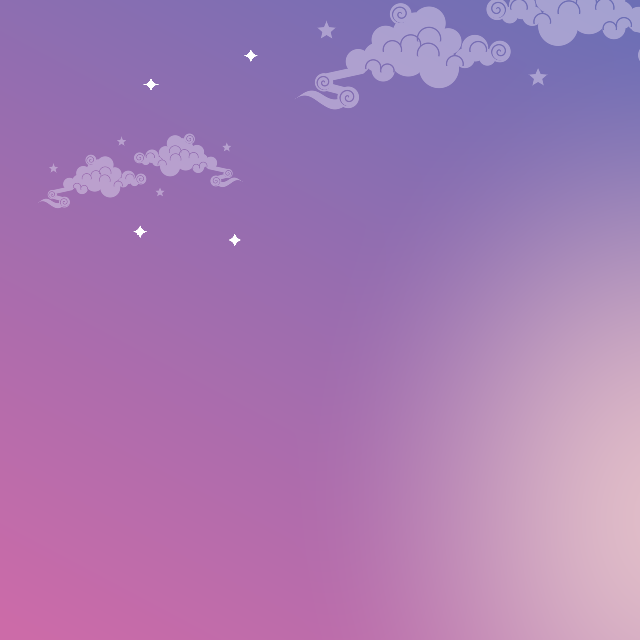
This background is drawn by a three.js fragment shader. Its source:

```glsl
// Dusk sky: violet to pink gradient, a pale glow at right, curled clouds and stars.
varying vec2 vUv;

#define SKY_BLUE vec3(0.425, 0.435, 0.710)
#define SKY_PINK vec3(0.800, 0.420, 0.660)
#define GLOW_COLOR vec3(0.880, 0.740, 0.785)
#define CLOUD_COLOR vec3(0.860, 0.825, 0.925)
#define CLOUD_OPACITY 0.5
#define GLOW_CENTER vec2(1.05, 0.19)
#define GLOW_RADII vec2(0.60, 0.77)
#define BIG_CLOUD 0.1302
#define SMALL_CLOUD 0.0656
#define SPARKLE_SIZE 0.0125
#define INK_WIDTH 0.008
#define SOFTNESS 0.0016

const float TAU = 6.2831853;

// Coverage of a shape from its signed distance in canvas units
float fill(float d) {
  return 1.0 - smoothstep(-0.5 * SOFTNESS, 0.5 * SOFTNESS, d);
}

float lobe(vec2 p, float x, float y, float r) {
  return length(p - vec2(x, y)) - r;
}

float segment(vec2 p, vec2 a, vec2 b) {
  vec2 ab = b - a;
  return length(p - a - ab * clamp(dot(p - a, ab) / dot(ab, ab), 0.0, 1.0));
}

// Upper part of a ring, used for the folds
float fold(vec2 p, float x, float y, float r) {
  vec2 d = p - vec2(x, y);
  return max(abs(length(d) - r), -d.y - 0.15 * r);
}

// Spiral line that winds inside a lobe
float curl(vec2 p, float x, float y, float r) {
  vec2 d = p - vec2(x, y);
  float spacing = 0.5 * r;
  float turn = length(d) / spacing - atan(d.y, d.x) / TAU;
  float line = abs(fract(turn + 0.5) - 0.5) * spacing;
  return max(line, length(d) - 0.75 * r);
}

float fivePointStar(vec2 p, float r) {
  float sector = TAU / 5.0;
  float a = mod(atan(p.x, p.y) + 0.5 * sector, sector) - 0.5 * sector;
  vec2 q = length(p) * vec2(cos(a), abs(sin(a)));
  return dot(q - vec2(r, 0.0), normalize(vec2(0.27, 0.63)));
}

// Puffs, stem and trailing wisp
float cloudBody(vec2 p) {
  float d = lobe(p, -0.03, 0.50, 0.13);
  d = min(d, lobe(p, 0.31, 0.39, 0.20));
  d = min(d, lobe(p, 0.54, 0.17, 0.16));
  d = min(d, lobe(p, 0.16, 0.22, 0.30));
  d = min(d, lobe(p, -0.21, 0.19, 0.17));
  d = min(d, lobe(p, -0.54, -0.07, 0.15));
  d = min(d, lobe(p, -0.24, -0.17, 0.14));
  d = min(d, lobe(p, -0.30, -0.02, 0.18));
  d = min(d, lobe(p, 0.06, -0.03, 0.22));
  d = min(d, lobe(p, 0.43, -0.15, 0.24));
  d = min(d, lobe(p, 0.86, 0.09, 0.16));
  d = min(d, lobe(p, 0.74, -0.03, 0.12));
  d = min(d, lobe(p, 1.01, -0.02, 0.10));
  d = min(d, lobe(p, 1.16, 0.05, 0.13));
  d = min(d, lobe(p, -0.95, -0.32, 0.11));
  d = min(d, lobe(p, -0.66, -0.50, 0.13));
  d = min(d, segment(p, vec2(-0.96, -0.27), vec2(-0.50, -0.17)) - 0.05);
  d = min(d, segment(p, vec2(-0.93, -0.37), vec2(-0.66, -0.44)) - 0.05);
  float u = (p.x + 1.30) / 0.64;
  float wisp = abs(p.y + 0.52 - 0.065 * sin(TAU * u)) - 0.06 * smoothstep(0.0, 0.5, u);
  return min(d, max(wisp, 0.64 * (abs(u - 0.5) - 0.5)));
}

float cloudInk(vec2 p) {
  float d = min(fold(p, 0.31, 0.20, 0.14), fold(p, 0.30, 0.02, 0.13));
  d = min(d, min(fold(p, -0.13, 0.07, 0.11), fold(p, 0.09, 0.13, 0.12)));
  d = min(d, min(fold(p, -0.36, -0.14, 0.09), fold(p, -0.19, -0.18, 0.08)));
  d = min(d, min(fold(p, 0.62, -0.10, 0.10), fold(p, 0.90, 0.07, 0.10)));
  d = min(d, min(curl(p, -0.03, 0.50, 0.13), curl(p, 1.16, 0.05, 0.13)));
  return min(d, min(curl(p, -0.95, -0.32, 0.11), curl(p, -0.66, -0.50, 0.13)));
}

// Cloud with two companion stars; side is -1 for a mirrored one
float cloud(vec2 center, float size, float side) {
  vec2 p = (vUv - center) / size * vec2(side, 1.0);
  vec2 second = side > 0.0 ? vec2(0.70, 0.94) : vec2(0.67, -0.77);
  float body = fill(cloudBody(p) * size) * (1.0 - fill((cloudInk(p) - INK_WIDTH) * size));
  float stars = min(fivePointStar(p - vec2(-0.92, 0.30), 0.115), fivePointStar(p - second, 0.115));
  return max(body, fill(stars * size));
}

float fourPoint(vec2 p, float r) {
  vec2 q = pow(abs(p) + 1e-6, vec2(0.58));
  return pow(q.x + q.y, 1.0 / 0.58) - r;
}

// White glint; cross adds the four short diagonal rays
float sparkle(vec2 center, float cross4) {
  vec2 p = vUv - center;
  vec2 diagonal = vec2(p.x + p.y, p.x - p.y) * 0.7071;
  float d = fourPoint(p, SPARKLE_SIZE);
  return fill(min(d, fourPoint(diagonal, SPARKLE_SIZE * 0.65) + 1.0 - cross4));
}

void main() {
  // Sky and glow
  float dusk = clamp(0.34 + 0.68 * (1.0 - vUv.y) - 0.36 * vUv.x, 0.0, 1.0);
  vec3 color = mix(SKY_BLUE, SKY_PINK, dusk);
  float glow = 1.0 - smoothstep(0.0, 1.0, length((vUv - GLOW_CENTER) / GLOW_RADII));
  color = mix(color, GLOW_COLOR, glow);

  // Clouds
  float mist = max(cloud(vec2(0.630, 0.913), BIG_CLOUD, 1.0), cloud(vec2(0.928, 0.979), BIG_CLOUD, -1.0));
  mist = max(mist, cloud(vec2(0.144, 0.717), SMALL_CLOUD, 1.0));
  mist = max(mist, cloud(vec2(0.294, 0.750), SMALL_CLOUD, -1.0));
  color = mix(color, CLOUD_COLOR, mist * CLOUD_OPACITY);

  // Sparkles
  float glint = max(sparkle(vec2(0.392, 0.913), 0.0), sparkle(vec2(0.367, 0.625), 0.0));
  glint = max(glint, max(sparkle(vec2(0.236, 0.868), 1.0), sparkle(vec2(0.219, 0.638), 1.0)));
  gl_FragColor = vec4(mix(color, vec3(1.0), glint), 1.0);
}
```
